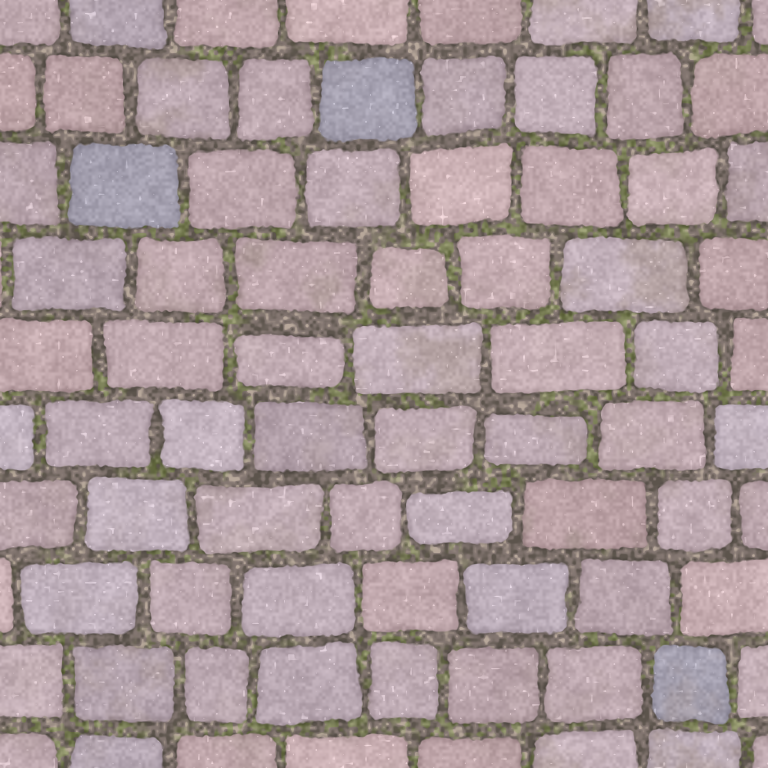
Write a WebGL 1 fragment shader that draws this texture.

```glsl
precision highp float;
// Seamless mauve cobblestone paving: nine uneven courses with gritty, mossy joints.

uniform vec2 u_resolution;

#define ROWS 9.0
#define COLUMNS 7.0
#define JOINT_JITTER 0.30
#define SIDE_GAP 0.0065
#define COURSE_GAP 0.0085
#define CORNER_RADIUS 0.012
#define EDGE_WOBBLE 0.009
#define MOSS 0.75
#define GRAIN 0.10

const vec3 STONE = vec3(0.750, 0.670, 0.700);
const vec3 BLUE_STONE = vec3(0.62, 0.62, 0.69);
const vec3 WORN_STONE = vec3(0.67, 0.60, 0.58);
const vec3 SOIL_DARK = vec3(0.35, 0.32, 0.29);
const vec3 SOIL = vec3(0.50, 0.45, 0.43);
const vec3 GRIT = vec3(0.70, 0.64, 0.59);
const vec3 MOSS_GREEN = vec3(0.45, 0.49, 0.29);

float hash(vec2 p) {
  vec3 q = fract(p.xyx * vec3(0.1031, 0.1030, 0.0973));
  q += dot(q, q.yzx + 33.33);
  return fract((q.x + q.y) * q.z);
}

// Value noise that wraps after "cells" lattice steps across the canvas.
float noise(vec2 uv, float cells, float seed) {
  vec2 p = uv * cells, i = floor(p), f = fract(p);
  f = f * f * (3.0 - 2.0 * f);
  vec2 a = mod(i, cells) + seed, b = mod(i + 1.0, cells) + seed;
  return mix(mix(hash(a), hash(vec2(b.x, a.y)), f.x),
             mix(hash(vec2(a.x, b.y)), hash(b), f.x), f.y);
}

float fbm(vec2 uv, float cells, float seed) {
  float sum = 0.0, weight = 0.5;
  for (int i = 0; i < 4; i++) {
    sum += weight * noise(uv, cells, seed);
    cells *= 2.0;
    weight *= 0.5;
    seed += 17.0;
  }
  return sum / 0.9375;
}

// Position of the joint to the left of stone i, in stone widths.
float joint(float i, float row, float count) {
  return i + JOINT_JITTER * (hash(vec2(mod(i, count) + 3.0, row + 41.0)) - 0.5);
}

float roundedBox(vec2 p, vec2 halfSize, float radius) {
  vec2 q = abs(p) - halfSize + radius;
  return length(max(q, 0.0)) + min(max(q.x, q.y), 0.0) - radius;
}

// Signed distance to the nearest stone; id receives its column and row.
float cobbles(vec2 uv, out vec2 id) {
  // Uneven course heights and slightly wavy courses
  float down = 1.0 - uv.y;
  down -= 0.011 + 0.012 * sin(6.28318 * down - 0.6);
  down += 0.010 * (noise(uv, 6.0, 5.0) - 0.5);
  float course = floor(down * ROWS + 0.5);
  float row = mod(course, ROWS);

  // Most courses hold COLUMNS stones, two hold one more and one holds one less
  float count = COLUMNS + step(abs(row - 1.0), 0.5) + step(abs(row - 8.0), 0.5)
              - step(abs(row - 4.0), 0.5);
  float shift = 0.15 + 0.5 * (1.0 - mod(row, 2.0)) + 0.2 * hash(vec2(row, 7.0));
  float x = uv.x * count - shift;
  float i = floor(x);
  i += step(joint(i + 1.0, row, count), x) - step(x, joint(i, row, count));
  float left = joint(i, row, count), right = joint(i + 1.0, row, count);
  id = vec2(mod(i, count), row);

  // Individual size, tilt and taper
  float r1 = hash(id + 61.0), r2 = hash(id + 83.0), r3 = hash(id + 107.0);
  vec2 p = vec2((x - 0.5 * (left + right)) / count, (course - down * ROWS) / ROWS);
  vec2 halfSize = vec2(0.5 * (right - left) / count - SIDE_GAP * (0.75 + 0.7 * r1),
                       0.5 / ROWS - COURSE_GAP * (0.8 + 0.45 * r2));
  halfSize.y -= 0.010 * step(0.95, r3);
  p.y += 0.07 * (r1 - 0.5) * p.x + 0.005 * (r3 - 0.5);
  halfSize.x += (r2 - 0.5) * 0.14 * p.y;
  return roundedBox(p, halfSize, CORNER_RADIUS * (0.6 + 0.8 * r3));
}

vec3 stoneColor(vec2 uv, vec2 id, float d) {
  float tone = hash(id + 131.0), warmth = hash(id + 157.0), wear = hash(id + 181.0);
  vec3 color = STONE + 0.08 * (tone - 0.5) + (warmth - 0.5) * vec3(0.045, -0.005, -0.04);
  color = mix(color, BLUE_STONE, 0.85 * step(0.97, warmth));
  float patches = fbm(uv, 24.0, 29.0);
  color = mix(color, WORN_STONE, smoothstep(0.4, 0.75, patches) * wear * wear * 0.7);
  color += 0.10 * (fbm(uv, 40.0, 53.0) - 0.5) + GRAIN * (noise(uv, 230.0, 71.0) - 0.5);
  color += 0.14 * smoothstep(0.86, 1.0, noise(uv, 170.0, 97.0));
  return color - 0.07 * smoothstep(-0.010, 0.001, d);
}

vec3 jointColor(vec2 uv, float d) {
  float grit = 0.6 * noise(uv, 210.0, 113.0) + 0.4 * noise(uv, 120.0, 127.0);
  vec3 color = mix(SOIL_DARK, SOIL, smoothstep(0.2, 0.6, grit));
  color = mix(color, GRIT, smoothstep(0.58, 0.85, grit));
  float clumps = smoothstep(0.42, 0.64, fbm(uv, 14.0, 149.0));
  float leaves = smoothstep(0.35, 0.7, noise(uv, 160.0, 163.0));
  color = mix(color, MOSS_GREEN + 0.30 * (grit - 0.45), MOSS * clumps * leaves);
  return color * mix(0.88, 1.03, smoothstep(0.0, 0.006, d));
}

void main() {
  vec2 uv = gl_FragCoord.xy / u_resolution;
  vec2 id;
  float d = cobbles(uv, id);
  // Chipped, irregular outlines
  d += EDGE_WOBBLE * (fbm(uv, 32.0, 11.0) - 0.5) + 0.003 * (noise(uv, 190.0, 37.0) - 0.5);
  float blur = max(0.0016, 1.0 / min(u_resolution.x, u_resolution.y));
  float stone = 1.0 - smoothstep(-blur, blur, d);
  gl_FragColor = vec4(mix(jointColor(uv, d), stoneColor(uv, id, d), stone), 1.0);
}
```
